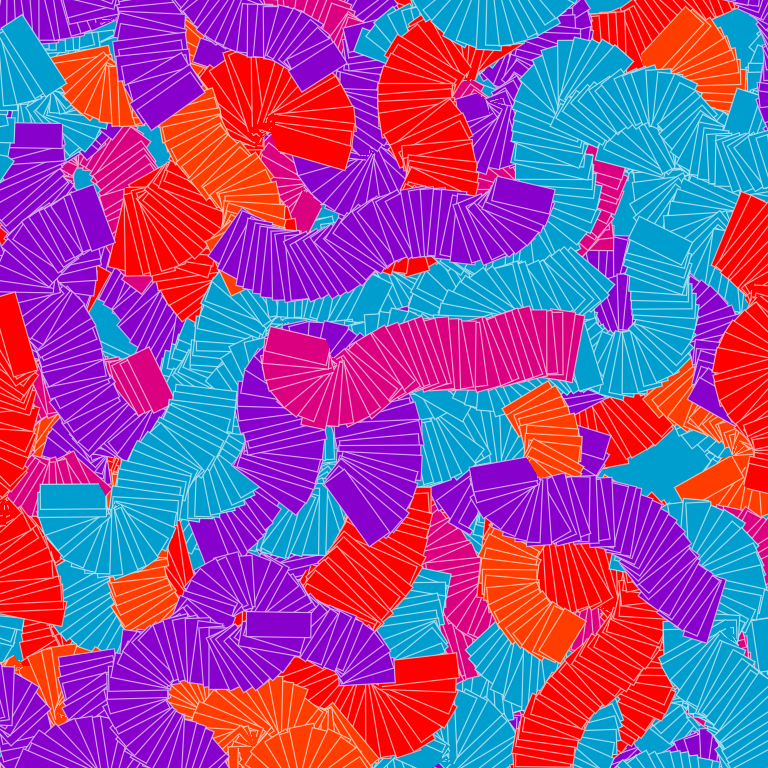
A three.js fragment shader for this pattern:

```glsl
varying vec2 vUv;

#define CHAINS 150        // winding strokes, topmost first
#define ARCS 4            // arcs joined in each stroke
#define ARC_LENGTH 0.11
#define STAMP_STEP 0.0105 // spacing of stamps along a stroke
#define STAMP_LENGTH 0.034
#define HALF_WIDTH 0.046
#define SKEW 0.75         // slant shared by a whole stroke
#define JITTER 0.34       // slant of single stamps
#define LINE_WIDTH 0.0023
#define LINE_OPACITY 0.68
#define SOFTNESS 0.001
#define REACH 0.68        // farthest a stroke gets from its start

const float PI = 3.14159265;
const vec3 BLUE = vec3(0.0, 0.62, 0.81);
const vec3 RED = vec3(1.0, 0.0, 0.0);
const vec3 ORANGE = vec3(1.0, 0.24, 0.0);
const vec3 PURPLE = vec3(0.53, 0.0, 0.8);
const vec3 MAGENTA = vec3(0.86, 0.0, 0.5);

float hash(vec2 p) {
  return fract(sin(dot(p, vec2(12.9898, 78.233))) * 43758.5453);
}

float boxDistance(vec2 p, vec2 halfSize) {
  vec2 d = abs(p) - halfSize;
  return length(max(d, 0.0)) + min(max(d.x, d.y), 0.0);
}

// Blue gathers at the upper right, the other inks share the rest
vec3 strokeInk(float id, vec2 start) {
  float pick = fract(id * 0.618034 + 0.35);
  float blueShare = 0.29 + 0.45 * (1.0 - smoothstep(0.1, 0.45, distance(start, vec2(0.78, 0.75))));
  if (pick < blueShare) return BLUE;
  pick = (pick - blueShare) / (1.0 - blueShare);
  if (pick < 0.36) return PURPLE;
  if (pick < 0.67) return RED;
  if (pick < 0.84) return ORANGE;
  return MAGENTA;
}

// Adds one arc of overlapping outlined stamps, front to back
void paintArc(vec2 p, vec2 center, float radius, float heading, float turn, float count,
              float halfWidth, float skew, vec2 seed, vec3 ink, inout vec4 paint) {
  vec2 v = (p - center) * turn;
  if (abs(length(v) - radius) > halfWidth + STAMP_LENGTH) return;
  float stepAngle = STAMP_STEP / radius;
  float middle = 0.5 * count * stepAngle;
  float swept = turn * (atan(v.x, -v.y) - heading);
  swept = middle + mod(swept - middle + PI, 2.0 * PI) - PI;
  float nearest = floor(swept / stepAngle);

  for (int j = -5; j <= 4; j++) {
    float k = nearest + float(j);
    if (k < 0.0 || k >= count) continue;
    float angle = heading + turn * k * stepAngle;
    vec2 stampCenter = center + radius * turn * vec2(sin(angle), -cos(angle));
    float tilt = angle + skew + JITTER * (hash(seed + vec2(k, 3.7)) - 0.5);
    float c = cos(tilt), s = sin(tilt);
    vec2 q = p - stampCenter;
    q = vec2(c * q.x + s * q.y, c * q.y - s * q.x);
    float reach = halfWidth * (0.92 + 0.16 * hash(seed + vec2(k, 8.1)));
    float d = boxDistance(q, vec2(0.5 * STAMP_LENGTH, reach));
    float cover = (1.0 - smoothstep(-SOFTNESS, SOFTNESS, d)) * (1.0 - paint.a);
    float line = LINE_OPACITY * (1.0 - smoothstep(0.25 * LINE_WIDTH, LINE_WIDTH, -d));
    paint += cover * vec4(mix(ink, vec3(1.0), line), 1.0);
    if (paint.a > 0.99) return;
  }
}

void main() {
  vec4 paint = vec4(0.0);

  for (int i = 0; i < CHAINS; i++) {
    float id = float(i);
    // Evenly scattered starts, some beyond the border
    vec2 start = fract(vec2(0.7549, 0.5698) * id + vec2(0.62, 0.41)) * 1.3 - 0.15;
    if (distance(vUv, start) > REACH) continue;
    vec3 ink = strokeInk(id, start);
    float halfWidth = HALF_WIDTH * (0.75 + 0.5 * hash(vec2(id, 1.3)));
    float skew = SKEW * (hash(vec2(id, 2.9)) - 0.5);
    float heading = 2.0 * PI * hash(vec2(id, 5.1));
    vec2 joint = start;

    // Each arc goes on from the end of the last
    for (int a = 0; a < ARCS; a++) {
      vec2 seed = vec2(id * 1.7, float(a) * 31.0 + 11.0);
      float spread = hash(seed);
      float radius = mix(0.045, 0.2, spread * spread);
      float turn = hash(seed + 4.3) < 0.5 ? -1.0 : 1.0;
      float count = floor(ARC_LENGTH * (0.7 + 0.6 * hash(seed + 6.9)) / STAMP_STEP);
      vec2 center = joint + radius * turn * vec2(-sin(heading), cos(heading));
      paintArc(vUv, center, radius, heading, turn, count, halfWidth, skew, seed, ink, paint);
      if (paint.a > 0.99) break;
      heading += turn * count * STAMP_STEP / radius;
      joint = center + radius * turn * vec2(sin(heading), -cos(heading));
    }
    if (paint.a > 0.99) break;
  }

  gl_FragColor = vec4(paint.rgb + BLUE * (1.0 - paint.a), 1.0);
}
```
